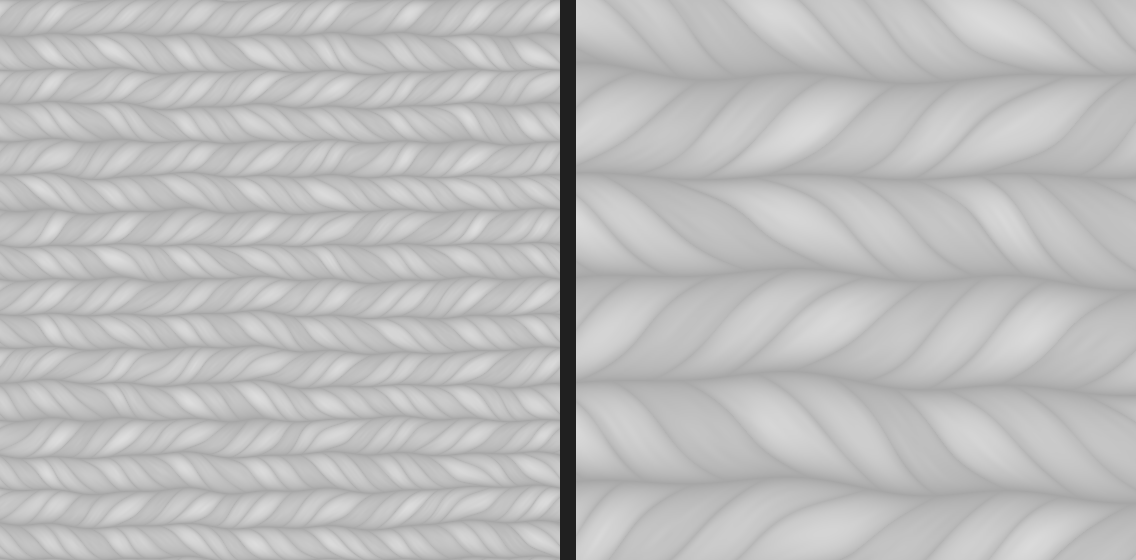
Left, the full canvas; right, a detail of the centre.
Write a three.js fragment shader that draws this texture.

```glsl
// Chunky knitted wool: rows of slanted, three-ply yarn whose lean alternates.
// Each row is sheared into rounded plies, shaded by soft seams and crevices,
// then loosened by wrapping noise so that the cloth tiles.

varying vec2 vUv;

const float ROWS = 16.0;
const float STITCHES = 8.0;
const float PLIES = 3.0;
const float STRANDS = STITCHES * PLIES;

const float LEAN = 0.62;          // slant, in strand widths per half row
const float CURL = 0.28;          // extra bend at the strand ends
const float ROW_WANDER = 0.30;    // vertical drift of the seams, in rows
const float WIDTH_JITTER = 0.65;  // sideways drift, in strand widths
const float PHASE_FALLING = -1.5;
const float PHASE_RISING = 2.85;

const vec3 WOOL = vec3(0.797);
const float ROW_SHADE = 0.10;
const float SEAM_SHADE = 0.045;
const float ROUND_SHADE = 0.035;
const float CREVICE_SHADE = 0.045;
const float TONE_VARIATION = 0.035;
const float FIBRE_STRENGTH = 0.022;
const float TAU = 6.2831853;

float hash(vec2 p) {
  return fract(sin(dot(p, vec2(127.1, 311.7))) * 43758.5);
}

// Value noise that repeats after "period" cells.
float noise(vec2 p, vec2 period) {
  vec2 i = floor(p);
  vec2 f = p - i;
  f = f * f * (3.0 - 2.0 * f);
  vec2 a = mod(i, period);
  vec2 b = mod(i + 1.0, period);
  return mix(mix(hash(a), hash(vec2(b.x, a.y)), f.x),
             mix(hash(vec2(a.x, b.y)), hash(b), f.x), f.y);
}

void main() {
  // Rows with wandering seams; t runs from -1 to 1 across a row.
  vec2 rowGrid = vec2(STITCHES, ROWS);
  float y = vUv.y * ROWS;
  y += ROW_WANDER * (noise(vUv * rowGrid + 0.5, rowGrid) - 0.5);
  y += 0.035 * sin(TAU * STITCHES * vUv.x);
  float row = mod(floor(y), ROWS);
  float t = fract(y) * 2.0 - 1.0;
  float inside = 1.0 - t * t;

  // Curved strands, mirrored on every other row.
  float rising = mod(row, 2.0);
  float direction = 1.0 - 2.0 * rising;
  vec2 jitterGrid = vec2(STITCHES * 2.0, ROWS);
  float jitter = noise(vec2(vUv.x * jitterGrid.x, row), jitterGrid) - 0.5;
  float tilt = 0.8 + 0.4 * noise(vec2(vUv.x * STITCHES, row + 5.0), rowGrid);
  float u = direction * vUv.x * STRANDS + mix(PHASE_FALLING, PHASE_RISING, rising);
  u += tilt * (LEAN * t + CURL * t * t * t) + WIDTH_JITTER * jitter;
  float strand = mod(floor(u), STRANDS);
  float f = fract(u) * 2.0 - 1.0;

  // The first ply of a stitch lies highest and the last one sinks.
  float ply = mod(strand, PLIES);
  float tone = 0.045 - 0.035 * ply;
  tone += TONE_VARIATION * (hash(vec2(strand, row + 37.0)) - 0.5);
  float bulge = inside * (1.0 - 0.75 * f * f);

  // Soft shade toward the seams, and narrow creases between strands.
  float seam = exp((abs(t) - 1.0) / 0.13);
  float crevice = exp((abs(f) - 1.0) / 0.16) * (1.0 - pow(abs(t), 6.0));
  float shade = tone * bulge;
  shade -= ROW_SHADE * t * t + SEAM_SHADE * seam;
  shade -= ROUND_SHADE * f * f * inside + CREVICE_SHADE * crevice;

  // Fine fibres run along each strand.
  vec2 fibreGrid = vec2(STRANDS * 8.0, ROWS * 4.0);
  float fibre = noise(vec2(u * 8.0, y * 4.0), fibreGrid) - 0.5;
  shade += FIBRE_STRENGTH * fibre * inside;

  gl_FragColor = vec4(WOOL + shade, 1.0);
}
```
